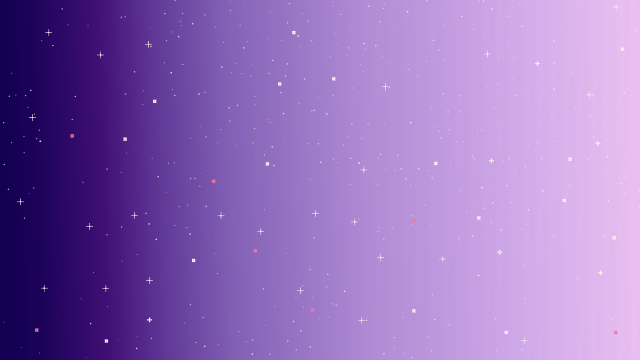
Reproduce this background procedurally as a Shadertoy shader.

```glsl
// Pixel-style stars scattered over a horizontal navy to lilac night gradient.

float hash(vec2 p) {
    return fract(sin(dot(p, vec2(127.1, 311.7))) * 43758.5453);
}

vec2 hash2(vec2 p) {
    return vec2(hash(p), hash(p + 37.4));
}

float noise(vec2 p) {
    vec2 i = floor(p), f = fract(p);
    f = f * f * (3.0 - 2.0 * f);
    return mix(mix(hash(i), hash(i + vec2(1, 0)), f.x),
               mix(hash(i + vec2(0, 1)), hash(i + vec2(1, 1)), f.x), f.y);
}

float box(vec2 p, vec2 halfSize) {
    vec2 d = abs(p) - halfSize;
    return length(max(d, 0.0)) + min(max(d.x, d.y), 0.0);
}

float plus(vec2 p, float arm, float thick) {
    return min(box(p, vec2(arm, thick)), box(p, vec2(thick, arm)));
}

// Coverage of a shape, smoothed over one pixel
float cover(float d) {
    return clamp(0.5 - d * iResolution.y, 0.0, 1.0);
}

float ramp(float a, float b, float x) {
    return clamp((x - a) / (b - a), 0.0, 1.0);
}

vec3 sky(float x) {
    vec3 c = vec3(0.07, 0.0, 0.32);
    c = mix(c, vec3(0.11, 0.01, 0.35), ramp(0.0, 0.06, x));
    c = mix(c, vec3(0.25, 0.06, 0.46), ramp(0.06, 0.16, x));
    c = mix(c, vec3(0.38, 0.22, 0.59), ramp(0.16, 0.25, x));
    c = mix(c, vec3(0.51, 0.38, 0.71), ramp(0.25, 0.36, x));
    c = mix(c, vec3(0.69, 0.54, 0.83), ramp(0.36, 0.57, x));
    c = mix(c, vec3(0.83, 0.68, 0.92), ramp(0.57, 0.84, x));
    return mix(c, vec3(0.92, 0.75, 0.94), ramp(0.84, 1.0, x));
}

void mainImage(out vec4 fragColor, in vec2 fragCoord) {
    vec2 uv = fragCoord / iResolution.xy;
    vec2 p = fragCoord / iResolution.y;
    vec3 cream = vec3(1.0, 0.94, 0.93);
    vec3 pink = vec3(0.92, 0.48, 0.62);

    // Background, leaning slightly, with faint vertical bands
    vec3 col = sky(uv.x + 0.02 * (uv.y - 0.5));
    col += 0.004 * sin(uv.x * 300.0) * uv.x;

    // Dust: two layers of tiny dots gathered in loose clusters
    for (int layer = 0; layer < 2; layer++) {
        float size = 0.045 + 0.02 * float(layer);
        vec2 id = floor(p / size);
        vec2 seed = id + 91.0 * float(layer);
        vec2 center = (id + 0.15 + 0.7 * hash2(seed)) * size;
        float density = smoothstep(0.2, 0.85, noise(id * size * 4.5 + 3.0));
        float present = step(hash(seed + 5.3), 0.12 + 0.45 * density);
        float radius = mix(0.0008, 0.0022, hash(seed + 8.1));
        float glow = mix(0.35, 0.9, hash(seed + 2.7));
        vec3 tint = mix(cream, pink, 0.6 * step(0.92, hash(seed + 6.6)));
        col = mix(col, tint, present * glow * cover(length(p - center) - radius));
    }

    // Larger stars: thin sparkles, thick pluses and hollow squares
    vec2 id = floor(p / 0.16);
    vec2 q = p - (id + 0.1 + 0.8 * hash2(id + 17.0)) * 0.16;
    float kind = hash(id + 4.2);
    vec3 tint = cream;
    float shape;
    if (kind < 0.35) {
        shape = 0.85 * cover(plus(q, 0.009, 0.0008));
        shape = max(shape, cover(length(q) - 0.0025));
    } else if (kind < 0.58) {
        shape = cover(plus(q, 0.0065, 0.0016));
    } else {
        tint = kind < 0.84 ? cream : pink;
        shape = cover(box(q, vec2(0.0045))) * (1.0 - 0.35 * cover(box(q, vec2(0.0015))));
    }
    col = mix(col, tint, shape * step(hash(id + 9.9), 0.85));

    fragColor = vec4(col, 1.0);
}
```
